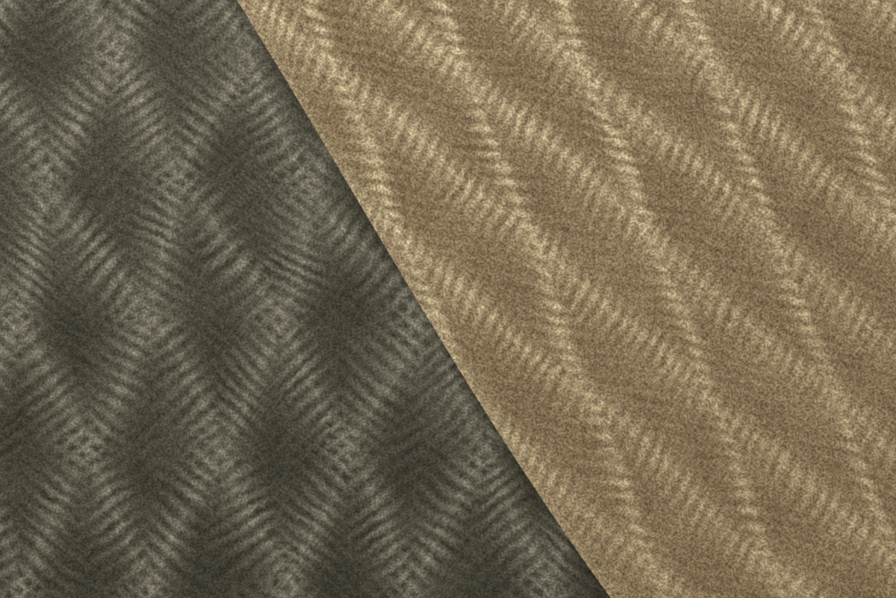
Give the GLSL for this texture, as a WebGL 2 fragment shader.

```glsl
#version 300 es
precision highp float;
// Two pieces of brushed cloth meeting along a diagonal fold: dark moss, pale sand.
// Each weave is two families of slanted soft bands, crossed by fine ribs;
// gradient noise bends the ribs, mottles the tone and adds the nap.

#define MOSS_PERIOD 0.220
#define SAND_PERIOD 0.207
#define RIB_PITCH 0.0215
#define RIB_WOBBLE 2.6
#define BAND_WOBBLE 0.024
#define NAP_STRENGTH 0.34
#define MOSS_DARK vec3(0.212, 0.204, 0.163)
#define MOSS_LIGHT vec3(0.515, 0.494, 0.428)
#define SAND_DARK vec3(0.435, 0.356, 0.257)
#define SAND_LIGHT vec3(0.735, 0.665, 0.522)

uniform vec2 u_resolution;
out vec4 fragColor;

const float TAU = 6.2831853;
const mat2 TILT = mat2(0.8, 0.6, -0.6, 0.8);

vec2 gradientAt(vec2 cell) {
    float h = fract(sin(dot(cell, vec2(127.1, 311.7))) * 43758.55);
    return vec2(cos(TAU * h), sin(TAU * h));
}

float gradientNoise(vec2 p) {
    vec2 i = floor(p), f = p - i;
    vec2 w = f * f * f * (f * (f * 6.0 - 15.0) + 10.0);
    vec2 e = vec2(0.0, 1.0);
    float low = mix(dot(gradientAt(i), f),
                    dot(gradientAt(i + e.yx), f - e.yx), w.x);
    float high = mix(dot(gradientAt(i + e.xy), f - e.xy),
                     dot(gradientAt(i + e.yy), f - e.yy), w.x);
    return mix(low, high, w.y);
}

// Ribs at a given angle, with wandering phase and patchy depth.
float ribs(vec2 p, float angle) {
    vec2 across = vec2(-sin(angle), cos(angle));
    float phase = TAU * dot(p, across) / RIB_PITCH;
    float depth = 0.5 + 0.5 * gradientNoise(p * 17.0 + 5.0);
    return 0.5 + depth * sin(phase + RIB_WOBBLE * gradientNoise(p * 15.0));
}

// Repeated slanted bands, crisper on the right flank.
// Lean is sideways travel per unit of descent.
float bands(vec2 p, float lean, float start, float period, float width) {
    float s = (p.x - lean * (1.0 - p.y) - start) / period;
    float d = fract(s + 0.55) - 0.55;
    float w = width * (d > 0.0 ? 0.72 : 1.25);
    return exp(-d * d / (w * w));
}

// Feathered bands: a faint solid spine with ribs fanning off it.
float feather(vec2 p, float lean, float start, float period, float width, float angle) {
    float soft = bands(p, lean, start, period, width);
    float spine = bands(p, lean, start, period, 0.045);
    return soft * (0.22 + 0.73 * ribs(p, angle)) + 0.26 * spine;
}

float mossWeave(vec2 p) {
    p.x += 0.07 * smoothstep(0.45, 0.72, p.y);
    float falling = feather(p, 0.49, 0.22, MOSS_PERIOD, 0.25, 0.66);
    float rising = feather(p, -0.49, 0.74, MOSS_PERIOD, 0.25, -0.66);
    // Keep ribs faintly alive in the hollows, mirrored about each centre.
    float lift = exp(-6.0 * max(falling, rising));
    float column = fract((p.x - 0.48) / MOSS_PERIOD) - 0.5;
    return max(falling, rising) + 0.22 * lift * ribs(p, column > 0.0 ? 0.66 : -0.66);
}

float sandWeave(vec2 p) {
    float broad = feather(p, 1.13, 0.436, SAND_PERIOD, 0.24, 1.12);
    float thin = feather(p, 0.38, 0.112, SAND_PERIOD, 0.10, -0.20);
    float shallow = ribs(p, -0.20) * (1.0 - bands(p, 1.13, 0.436, SAND_PERIOD, 0.30));
    return max(broad, 0.85 * thin) + 0.12 * thin + 0.22 * shallow;
}

void main() {
    vec2 p = gl_FragCoord.xy / u_resolution.y;
    float pixel = 1.0 / u_resolution.y;

    // Gently bowed fold, with signed distance positive on the sand side.
    float t = 1.0 - p.y;
    float foldX = 0.396 + 0.625 * t - 0.10 * t * t * (1.0 - t);
    float side = (p.x - foldX) * 0.85;

    // Shared irregularities.
    vec2 bend = vec2(gradientNoise(p * 5.0), gradientNoise(p * 5.0 + 37.0));
    vec2 r = TILT * p;
    vec2 jitter = vec2(gradientNoise(r * 70.0), gradientNoise(r * 70.0 + 51.0));
    vec2 q = p + BAND_WOBBLE * bend + 0.004 * jitter;
    float mottle = gradientNoise(r * 9.0 + 11.0) + 0.7 * gradientNoise(r * 28.0);
    float nap = gradientNoise(r * 250.0) + 0.6 * gradientNoise(r * 140.0 + 19.0)
              + 0.3 * gradientNoise(r * 70.0 + 7.0);

    // Moss cloth: paler towards the top, shaded beside the fold.
    float mossTone = 0.16 + 0.66 * mossWeave(q) + 0.14 * mottle;
    mossTone += 0.22 * (p.y - 0.55);
    vec3 moss = mix(MOSS_DARK, MOSS_LIGHT, clamp(mossTone, 0.0, 1.1));
    moss *= 1.0 - 0.25 * exp(min(side, 0.0) / 0.014);

    // Sand cloth: clear ribs at the upper left, fading to the lower right.
    float fade = smoothstep(0.9, 2.1, p.x + t);
    float sandTone = 0.16 + mix(0.74, 0.50, fade) * sandWeave(q) + 0.14 * mottle;
    sandTone += 0.08 * (p.y - 0.5);
    vec3 sand = mix(SAND_DARK, SAND_LIGHT, clamp(sandTone, 0.0, 1.1));
    sand = mix(sand, SAND_LIGHT * 0.93, 0.55 * exp(-max(side, 0.0) / 0.014));

    vec3 color = mix(moss, sand, smoothstep(-pixel, pixel, side));
    color *= 1.0 + NAP_STRENGTH * nap;
    fragColor = vec4(clamp(color, 0.0, 1.0), 1.0);
}
```
